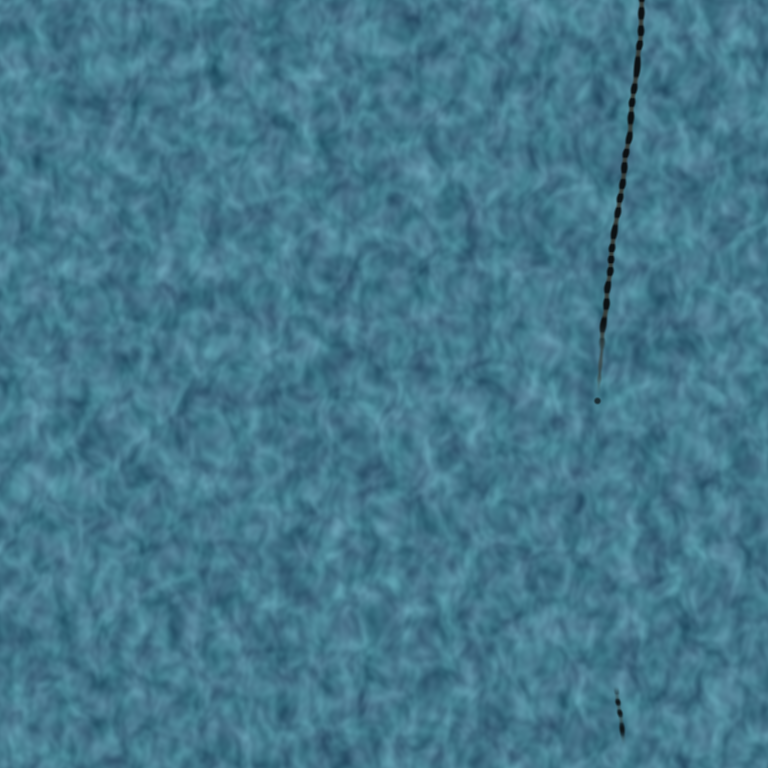
Write a WebGL 1 fragment shader that draws this texture.

```glsl
precision highp float;
// Mottled teal felt-like surface with a thin, broken dark crack on the right.

uniform vec2 u_resolution;

const vec3 BASE_TEAL = vec3(0.268, 0.472, 0.551);
const vec3 TONE_STEP = vec3(0.035, 0.046, 0.043);   // colour change per unit of tone
const vec3 TINT_STEP = vec3(0.014, -0.005, 0.003);  // drift between green and grey
const vec3 CRACK_BLACK = vec3(0.035, 0.045, 0.05);
const vec3 CRACK_BROWN = vec3(0.22, 0.24, 0.22);
const vec2 GRAIN_STRETCH = vec2(1.12, 0.88);        // grain slightly taller than wide
const float GRAIN_SCALE = 11.0;
const float WARP_AMOUNT = 0.010;
const float TONE_GAIN = 3.6;
const float CRACK_HALF_WIDTH = 0.0042;
const float CRACK_SOFTNESS = 0.0022;
const float BEADS_PER_UNIT = 47.0;

float hash(vec2 p) {
  vec3 q = fract(p.xyx * vec3(0.1031, 0.1030, 0.0973));
  q += dot(q, q.yzx + 33.33);
  return fract((q.x + q.y) * q.z);
}

float cornerSlope(vec2 cell, vec2 offset) {
  float angle = 6.28318 * hash(cell);
  return dot(vec2(cos(angle), sin(angle)), offset);
}

// Gradient noise, centred on zero.
float noise(vec2 p) {
  vec2 i = floor(p);
  vec2 f = p - i;
  vec2 w = f * f * f * (f * (f * 6.0 - 15.0) + 10.0);
  vec2 e = vec2(1.0, 0.0);
  float low = mix(cornerSlope(i, f), cornerSlope(i + e.xy, f - e.xy), w.x);
  float high = mix(cornerSlope(i + e.yx, f - e.yx), cornerSlope(i + e.xx, f - e.xx), w.x);
  return mix(low, high, w.y);
}

// Blotches, clumps and fine fibres, each octave turned to hide the lattice.
float feltTone(vec2 p) {
  vec2 warp = vec2(noise(p * 21.0 + 5.3), noise(p * 21.0 + 47.1));
  vec2 q = (p + WARP_AMOUNT * warp) * GRAIN_STRETCH * GRAIN_SCALE + 20.0;
  mat2 turn = mat2(0.8, 0.6, -0.6, 0.8);
  float sum = 0.35 * noise(q);
  q = turn * q * 2.1 + 61.7;
  sum += 0.75 * noise(q);
  q = turn * q * 2.0 + 113.2;
  sum += 0.90 * noise(q);
  q = turn * q * 1.9 + 29.4;
  sum += 0.50 * noise(q);
  return sum * TONE_GAIN;
}

// Coverage of a near-vertical stroke, given its centre line and vertical extent.
float stroke(vec2 p, float centreX, float bottom, float top, float taper, float halfWidth) {
  float ends = smoothstep(bottom, bottom + taper, p.y)
             * (1.0 - smoothstep(top - taper, top, p.y));
  float d = abs(p.x - centreX) - halfWidth;
  return ends * (1.0 - smoothstep(-CRACK_SOFTNESS, CRACK_SOFTNESS, d));
}

void main() {
  vec2 p = gl_FragCoord.xy / u_resolution;

  // Felt ground
  float tone = feltTone(p);
  float tint = 3.0 * noise(p * 30.0 + 83.0);
  vec3 color = BASE_TEAL + TONE_STEP * tone + TINT_STEP * tint;

  // Beads and wobble along the crack
  float wobble = 0.003 * noise(vec2(p.y * 26.0, 7.5));
  float phase = p.y * BEADS_PER_UNIT + 1.2 * noise(vec2(p.y * 18.0, 3.5));
  float bead = 0.5 + 0.5 * cos(6.28318 * phase);
  float halfWidth = CRACK_HALF_WIDTH * mix(0.65, 1.0, bead);

  // Long upper crack with a faint tail, a loose speck and a short lower piece
  float upperX = 0.780 + 0.057 * smoothstep(0.45, 1.05, p.y) + wobble;
  float lowerX = 0.802 + 0.17 * (0.10 - p.y) + wobble;
  float upper = stroke(p, upperX, 0.535, 1.10, 0.05, halfWidth);
  float tail = stroke(p, upperX, 0.485, 0.60, 0.03, 0.6 * halfWidth);
  float lower = stroke(p, lowerX, 0.028, 0.108, 0.02, 0.75 * halfWidth);
  float speck = 1.0 - smoothstep(0.002, 0.006, length(p - vec2(0.778, 0.478)));

  color = mix(color, CRACK_BROWN, 0.65 * tail);
  vec3 crackColor = mix(CRACK_BROWN, CRACK_BLACK, smoothstep(0.0, 0.5, bead));
  float cover = max(upper, lower * mix(0.5, 0.95, bead));
  color = mix(color, crackColor, 0.95 * cover);
  color = mix(color, CRACK_BLACK, 0.7 * speck);

  gl_FragColor = vec4(clamp(color, 0.0, 1.0), 1.0);
}
```
